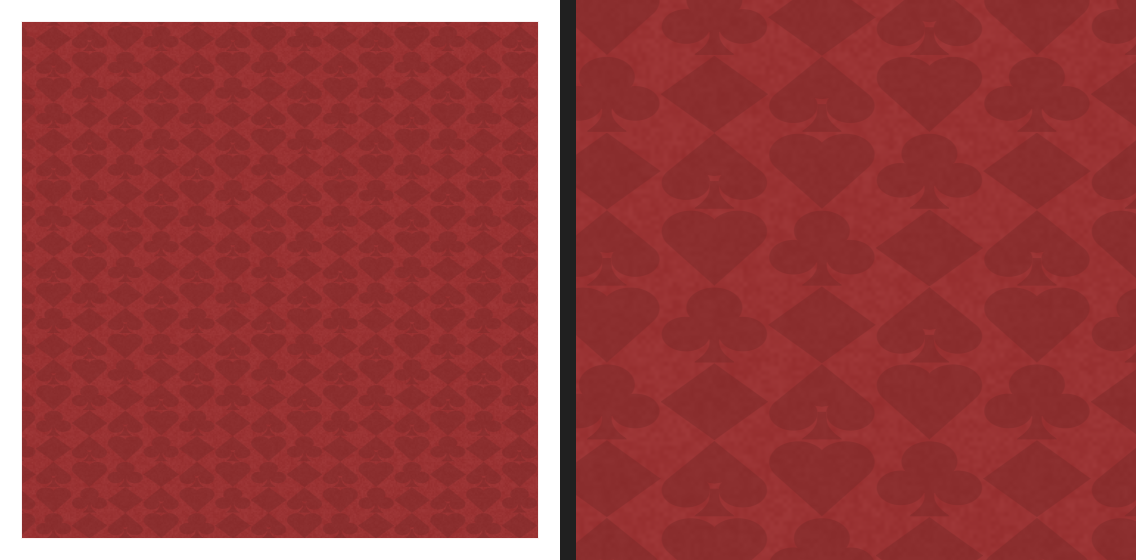
Left, the full canvas; right, a detail of the centre.
Reproduce this pattern procedurally as a Shadertoy shader.

```glsl
float hash(vec2 p) {
    vec3 q = fract(p.xyx * 0.1031);
    q += dot(q, q.yzx + 33.33);
    return fract((q.x + q.y) * q.z);
}

float valueNoise(vec2 p) {
    vec2 i = floor(p), f = fract(p);
    f = f * f * (3.0 - 2.0 * f);
    return mix(mix(hash(i), hash(i + vec2(1, 0)), f.x),
               mix(hash(i + vec2(0, 1)), hash(i + vec2(1, 1)), f.x), f.y);
}

float diamond(vec2 p) {
    return (abs(p.x) + abs(p.y) - 1.0) * 0.707;
}

// Two round lobes joined to a bottom tip by tangent lines
float heart(vec2 p, vec2 lobe, float radius) {
    p.x = abs(p.x);
    vec2 tip = vec2(0.0, -0.98), axis = lobe - tip;
    float angle = atan(axis.x, axis.y) + asin(radius / length(axis));
    float wedge = dot(p - tip, vec2(cos(angle), -sin(angle)));
    wedge = max(wedge, p.y + 0.2 * p.x - lobe.y + 0.17);
    return min(length(p - lobe) - radius, wedge);
}

// Narrow neck flaring to a flat foot
float stem(vec2 p) {
    float flare = clamp((-0.45 - p.y) / 0.5, 0.0, 1.0);
    return max(abs(p.x) - 0.09 - 0.27 * flare * flare, abs(p.y + 0.62) - 0.36);
}

float spade(vec2 p) {
    return min(heart(vec2(p.x, -p.y), vec2(0.53, 0.3), 0.45), stem(p));
}

float club(vec2 p) {
    float leaves = min(length(p - vec2(0.0, 0.45)) - 0.52,
                       length(vec2(abs(p.x) - 0.53, p.y + 0.24)) - 0.45);
    return min(min(leaves, length(p + vec2(0.0, 0.1)) - 0.3), stem(p));
}

float suit(vec2 p, int kind) {
    if (kind == 0) return diamond(p);
    if (kind == 1) return spade(p);
    if (kind == 2) return heart(p, vec2(0.44, 0.43), 0.54);
    return club(p);
}

void mainImage(out vec4 fragColor, in vec2 fragCoord) {
    vec2 uv = fragCoord / iResolution.xy;
    float pixel = 1.0 / min(iResolution.x, iResolution.y);

    // Grid of suits, rows counted downward, each row shifted by one suit
    vec2 grid = (vec2(uv.x, 1.0 - uv.y) - vec2(0.0957, 0.069)) / vec2(0.064, 0.04577);
    vec2 cell = floor(grid + 0.5);
    vec2 local = (grid - cell) * vec2(2.0, -2.0);
    int kind = (int(cell.x) + int(cell.y)) & 3;
    float soft = pixel / 0.027;
    float ink = smoothstep(0.8 * soft, -0.8 * soft, suit(local, kind));
    vec3 color = mix(vec3(0.605, 0.198, 0.2), vec3(0.545, 0.18, 0.18), ink);

    // Fine paper grain
    float grain = 0.6 * valueNoise(uv * 380.0) + 0.4 * valueNoise(uv * 150.0 + 37.0) - 0.5;
    color += grain * mix(0.045, 0.025, ink);

    // White margin around the square panel
    vec2 border = abs(uv - 0.5) - 0.461;
    float panel = smoothstep(0.5 * pixel, -0.5 * pixel, max(border.x, border.y));
    fragColor = vec4(mix(vec3(1.0), color, panel), 1.0);
}
```
